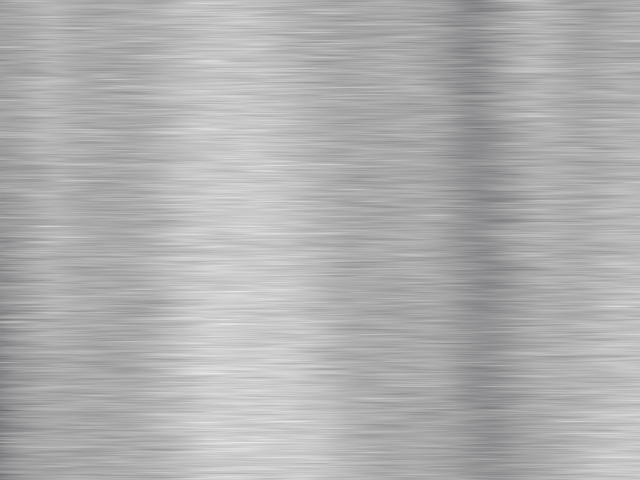
Reproduce this texture procedurally as a WebGL 2 fragment shader.

```glsl
#version 300 es
precision highp float;

uniform vec2 u_resolution;
out vec4 fragColor;

// Three random values in 0..1 for an integer cell and layer
vec3 hash3(ivec2 cell, int layer) {
    uvec3 v = uvec3(cell.x + 1000, cell.y + 1000, layer) * 1664525u + 1013904223u;
    v.x += v.y * v.z; v.y += v.z * v.x; v.z += v.x * v.y;
    v ^= v >> 16u;
    v.x += v.y * v.z; v.y += v.z * v.x; v.z += v.x * v.y;
    return vec3(v >> 8u) / 16777216.0;
}

// Cellular noise: each stretched cell holds one soft light or dark scratch
float scratches(vec2 p, vec2 cellSize, int layer) {
    vec2 q = p / cellSize;
    ivec2 home = ivec2(floor(q));
    float sum = 0.0;
    for (int j = -1; j <= 1; j++) {
        for (int i = -1; i <= 1; i++) {
            ivec2 cell = home + ivec2(i, j);
            vec3 rnd = hash3(cell, layer);
            vec2 d = q - vec2(cell) - rnd.xy;
            vec2 falloff = max(1.0 - d * d, 0.0);
            falloff *= falloff;
            sum += falloff.x * falloff.y * (2.0 * rnd.z - 1.0);
        }
    }
    return sum;
}

float bump(float x, float center, float width) {
    float d = (x - center) / width;
    return exp(-d * d);
}

// Broad vertical reflections that drift with height
float sheen(float x, float y) {
    float tone = 0.664;

    // Wide bright reflection
    float rightEdge = mix(0.54, 0.45, y);
    float band = smoothstep(0.19, 0.34, x)
               * (1.0 - smoothstep(rightEdge - 0.09, rightEdge + 0.07, x));
    tone += band * mix(0.14, 0.088, y * y);

    // Dark reflection and the paler strip beside it
    tone -= mix(0.085, 0.115, y) * bump(x, mix(0.765, 0.735, y), 0.05);
    tone += 0.045 * y * bump(x, 0.845, 0.035);
    tone -= 0.03 * y * bump(x, 0.92, 0.04);

    // Left glint, shaded left edge and light lower right corner
    tone += 0.045 * bump(x, 0.08, 0.035) * smoothstep(0.0, 0.5, y);
    tone -= mix(0.17, 0.03, smoothstep(0.0, 0.8, y)) * exp(-max(x, 0.0) / 0.035);
    tone += 0.12 * (1.0 - y) * smoothstep(0.82, 1.0, x);
    return tone;
}

void main() {
    vec2 uv = gl_FragCoord.xy / u_resolution;
    vec2 p = gl_FragCoord.xy / u_resolution.y;

    // Brushed grain, from fine hairlines to soft streaks
    float hairline = scratches(p, vec2(0.055, 1.0 / 530.0), 1);
    float fine = scratches(p, vec2(0.085, 1.0 / 400.0), 2);
    float medium = scratches(p, vec2(0.12, 1.0 / 230.0), 3);
    float coarse = scratches(p, vec2(0.16, 1.0 / 80.0), 4);
    float grain = 0.038 * hairline + 0.035 * fine + 0.017 * medium + 0.01 * coarse;
    grain += 0.04 * max(fine - 0.8, 0.0);

    // The grain frays the edges of the reflections
    float x = uv.x + 0.012 * medium + 0.012 * coarse;
    float tone = sheen(x, uv.y) + grain;

    // Darker metal is slightly cool
    vec3 color = vec3(tone);
    color.b += 0.008 * (1.0 - smoothstep(0.55, 0.68, tone));
    fragColor = vec4(clamp(color, 0.0, 1.0), 1.0);
}
```
